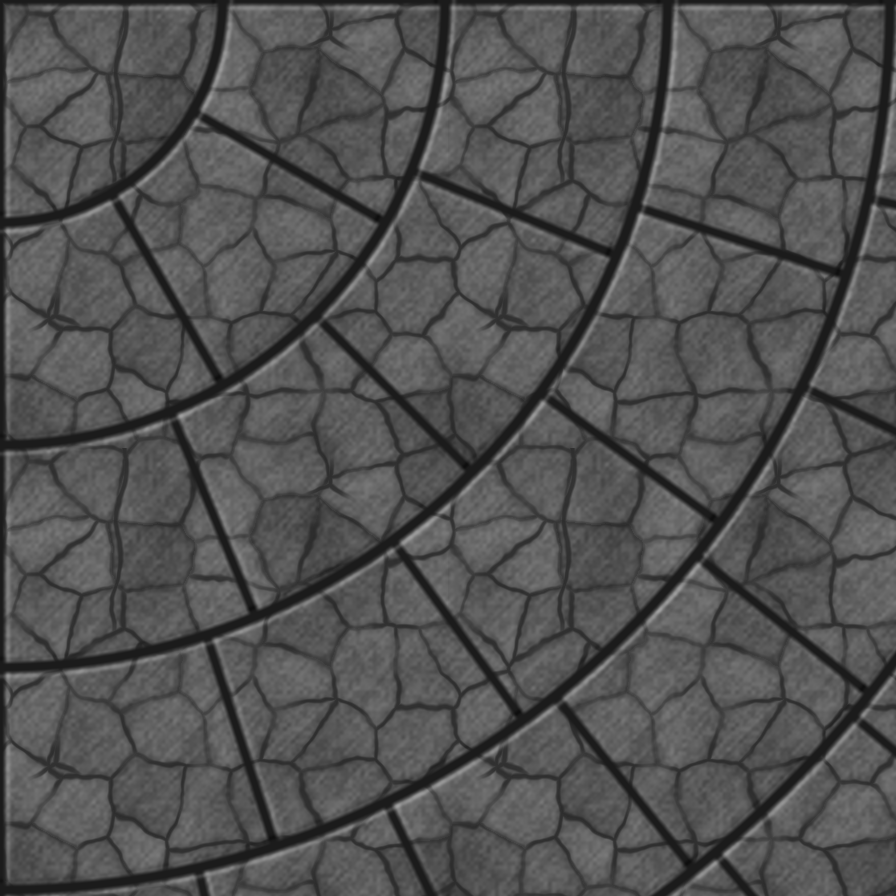
Reproduce this texture procedurally as a WebGL 2 fragment shader.

```glsl
#version 300 es
precision highp float;
// Grey paving laid in concentric arcs around the upper left corner.
// Polar joints with a lit bevel are cut into a tiling cracked-stone surface,
// built from a periodic Voronoi diagram plus layered value noise.

uniform vec2 u_resolution;
out vec4 fragColor;

const float QUARTER = 1.5707963;
const float RING_WIDTH = 0.2483;
const float RING_HALF = 0.0058;     // half width of the arc joints
const float SPOKE_HALF = 0.0050;    // half width of the radial joints
const float JOINT_SOFT = 0.0032;
const float TILE = 0.5;             // period of the stone surface
const float STONES = 7.0;           // stones along one tile
const float JITTER = 0.84;
const float STONE_TONE = 0.372;
const float CRACK_TONE = 0.16;
const float JOINT_TONE = 0.105;
const float BEVEL_GAIN = 0.17;
const vec2 LIGHT = vec2(0.7071);    // travels right and down

vec2 hash2(vec2 p) {
    vec3 q = fract(vec3(p.xyx) * vec3(0.1031, 0.1030, 0.0973));
    q += dot(q, q.yzx + 33.33);
    return fract((q.xx + q.yz) * q.zy);
}

// Value noise that wraps after the given period
float noise(vec2 p, vec2 period) {
    vec2 i = floor(p), f = fract(p);
    f = f * f * (3.0 - 2.0 * f);
    float a = hash2(mod(i, period)).x;
    float b = hash2(mod(i + vec2(1, 0), period)).x;
    float c = hash2(mod(i + vec2(0, 1), period)).x;
    float d = hash2(mod(i + 1.0, period)).x;
    return mix(mix(a, b, f.x), mix(c, d, f.x), f.y);
}

float tileNoise(vec2 t, float freq) { return noise(t * freq, vec2(freq)); }

float fbm(vec2 t, float freq) {
    float sum = 0.0, gain = 0.5;
    for (int i = 0; i < 4; i++) {
        sum += gain * tileNoise(t, freq);
        freq *= 2.0;
        gain *= 0.5;
    }
    return sum / 0.9375;
}

vec2 site(vec2 cell) {
    return 0.5 + JITTER * (hash2(mod(cell, STONES) + 17.0) - 0.5);
}

// x: distance to the nearest stone edge, y: random value of the stone
vec2 stones(vec2 p) {
    vec2 base = floor(p), f = fract(p), nearCell = vec2(0), nearVec = vec2(0);
    float best = 9.0, edge = 9.0;
    for (int k = 0; k < 9; k++) {
        vec2 g = vec2(k % 3 - 1, k / 3 - 1);
        vec2 v = g + site(base + g) - f;
        if (dot(v, v) < best) { best = dot(v, v); nearVec = v; nearCell = g; }
    }
    for (int k = 0; k < 25; k++) {
        vec2 g = nearCell + vec2(k % 5 - 2, k / 5 - 2);
        vec2 v = g + site(base + g) - f, across = v - nearVec;
        if (dot(across, across) > 1e-5)
            edge = min(edge, dot(0.5 * (v + nearVec), normalize(across)));
    }
    return vec2(edge, hash2(mod(base + nearCell, STONES) + 71.0).y);
}

// Three short splits running out of one spot
float starCrack(vec2 t, vec2 centre, float reach) {
    vec2 v = t - centre;
    float r = length(v), a = atan(v.y, v.x) + 1.5;
    float off = r * abs(sin(0.5 * acos(clamp(cos(3.0 * a), -1.0, 1.0)) / 1.5));
    return (1.0 - smoothstep(0.002, 0.008, off)) * (1.0 - smoothstep(0.3 * reach, reach, r));
}

float stain(vec2 t, vec2 centre, float radius) {
    vec2 v = (t - centre) / radius;
    return exp(-dot(v, v));
}

float stoneTone(vec2 t) {
    vec2 warp = vec2(fbm(t, 9.0), fbm(t + 0.37, 9.0)) - 0.5;
    vec2 cell = stones((t + 0.055 * warp) * STONES);
    float edge = cell.x / STONES;
    float broad = fbm(t, 6.0) - 0.5;
    float streak = noise(vec2(t.x * 28.0, (t.x + t.y) * 84.0), vec2(28, 84)) - 0.5;
    float grain = tileNoise(t, 110.0) - 0.5;
    float tone = STONE_TONE + 0.07 * (cell.y - 0.5) + 0.16 * broad + 0.06 * streak + 0.08 * grain;
    tone -= 0.07 * stain(t, vec2(0.09, 0.30), 0.08) + 0.05 * stain(t, vec2(0.40, 0.11), 0.07);
    tone -= 0.05 * stain(t, vec2(0.28, 0.83), 0.08);

    // Worn shoulders, then the cracks themselves
    tone *= mix(0.82, 1.0, smoothstep(0.0, 0.022, edge));
    float strength = 0.45 + 0.55 * smoothstep(0.25, 0.6, tileNoise(t + 0.2, 12.0));
    float crack = strength * (1.0 - smoothstep(0.0015, 0.0085, edge));
    float seamX = 0.28 - 0.07 * t.y + 0.007 * sin(t.y * 31.0) + 0.03 * warp.x;
    float seam = 1.0 - smoothstep(0.002, 0.008, abs(t.x - seamX));
    crack = max(crack, seam * (1.0 - smoothstep(0.38, 0.44, t.y)));
    crack = max(crack, starCrack(t + 0.03 * warp, vec2(0.74, 0.08), 0.08));
    crack = max(crack, starCrack(t + 0.03 * warp, vec2(0.13, 0.70), 0.08));
    return mix(tone, CRACK_TONE, 0.82 * crack);
}

// Darkens a joint and lights the bevel that faces the light
float cutJoint(float tone, float dist, float halfWidth, vec2 away) {
    float facing = dot(away, LIGHT);
    float rim = (dist - halfWidth - 0.0042) / 0.0028;
    tone += BEVEL_GAIN * exp(-rim * rim) * (facing > 0.0 ? facing : 0.3 * facing);
    float groove = smoothstep(halfWidth - JOINT_SOFT, halfWidth + JOINT_SOFT, dist);
    return mix(JOINT_TONE, tone, groove);
}

void main() {
    vec2 uv = gl_FragCoord.xy / u_resolution;
    vec2 p = vec2(uv.x, 1.0 - uv.y);    // measured from the centre of the arcs
    float r = length(p), angle = atan(p.y, p.x);
    vec2 radial = p / max(r, 1e-4), tangent = vec2(-radial.y, radial.x);

    // Outer rings hold more blocks
    float ring = floor(r / RING_WIDTH);
    float blocks = ring < 0.5 ? 1.0 : max(ring + 2.0, 2.0 * ring - 1.0);
    float sector = QUARTER / blocks;
    float spoke = r * sin(angle - sector * round(angle / sector));
    float arc = r - RING_WIDTH * max(round(r / RING_WIDTH), 1.0);

    float tone = stoneTone(fract(p / TILE));
    tone = cutJoint(tone, abs(spoke), SPOKE_HALF, tangent * sign(spoke));
    tone = cutJoint(tone, abs(arc), RING_HALF, radial * sign(arc));
    fragColor = vec4(vec3(clamp(tone, 0.0, 1.0)), 1.0);
}
```
